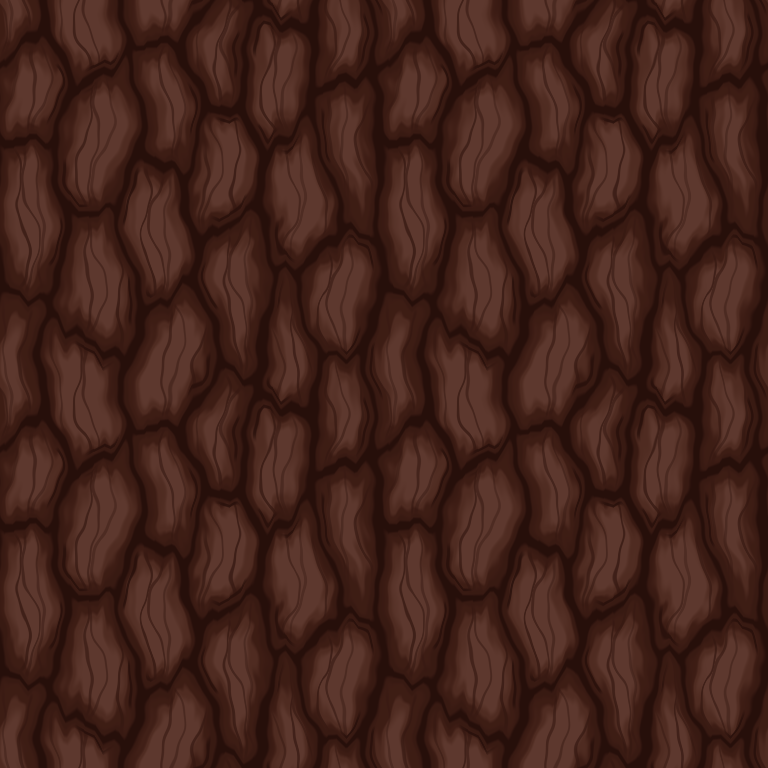
Reproduce this texture procedurally as a Shadertoy shader.

```glsl
// Tree bark: tall staggered plates split by dark jagged cracks, two tiles each way.
// A wrapped cellular grid, warped by layered sines and triangle waves, gives the
// distance to the cracks; that distance drives the painted tones and grain lines.

const float TAU = 6.2832;
const float TILES = 2.0;
const vec2 GRID = vec2(6.0, 3.0);    // plates per tile
const vec3 CRACK = vec3(0.150, 0.058, 0.040);
const vec3 BASE  = vec3(0.240, 0.112, 0.080);
const vec3 MID   = vec3(0.310, 0.170, 0.130);
const vec3 LIGHT = vec3(0.365, 0.220, 0.180);

vec2 hash2(vec2 id) {
    return fract(sin(vec2(dot(id, vec2(127.1, 311.7)), dot(id, vec2(269.5, 183.3)))) * 4375.85);
}

float triangle(float x) { return abs(fract(x) - 0.5) * 4.0 - 1.0; }

// Sways the sides and puts teeth on the plate ends; periodic over one tile.
vec2 warp(vec2 p) {
    float sway = 0.016 * sin(TAU * (2.0 * p.y + p.x))
               + 0.007 * sin(TAU * (5.0 * p.y - 2.0 * p.x))
               + 0.002 * sin(TAU * (13.0 * p.y + 3.0 * p.x));
    float teeth = 0.012 * triangle(11.0 * p.x + p.y) + 0.007 * triangle(19.0 * p.x - 2.0 * p.y);
    return p + vec2(sway, teeth);
}

// Jittered plate centre in grid units, alternate columns staggered.
vec2 plateCentre(vec2 cell) {
    vec2 jitter = hash2(mod(cell, GRID)) - 0.5;
    float stagger = 0.5 * mod(cell.x, 2.0) - 0.25;
    return cell + 0.5 + jitter * vec2(0.62, 0.6) + vec2(0.0, stagger);
}

// Returns the rounded distance to the plate edge, in tile units.
float plateEdge(vec2 p, out vec2 local, out vec2 seed) {
    vec2 q = p * GRID, home = floor(q), nearest = vec2(0.0), owner = home;
    float best = 1e3;
    for (int j = -2; j <= 2; j++)
    for (int i = -2; i <= 2; i++) {
        vec2 cell = home + vec2(i, j);
        vec2 r = plateCentre(cell) - q;
        if (dot(r, r) < best) { best = dot(r, r); nearest = r; owner = cell; }
    }
    const float SHARPNESS = 150.0;
    float sum = 0.0;
    for (int j = -2; j <= 2; j++)
    for (int i = -2; i <= 2; i++) {
        vec2 r = plateCentre(home + vec2(i, j)) - q;
        vec2 across = r - nearest;
        if (dot(across, across) > 1e-4) {
            float d = dot(0.5 * (r + nearest), across) / length(across * GRID);
            sum += exp(-SHARPNESS * d);
        }
    }
    local = -nearest / GRID;
    seed = hash2(mod(owner, GRID) + 17.0);
    return -log(max(sum, 1e-9)) / SHARPNESS;
}

// Coverage of a soft line of given half width.
float stroke(float dist, float halfWidth, float soft) {
    return 1.0 - smoothstep(halfWidth, halfWidth + soft, abs(dist));
}

// Three thin wavy grain lines running along a plate.
float grainLines(vec2 local, vec2 seed, float soft) {
    float ink = 0.0;
    for (int k = 0; k < 3; k++) {
        float s = fract(seed.x * 7.3 + seed.y * 3.1 + float(k) * 0.618);
        float bend = 0.010 * sin(local.y * (14.0 + 12.0 * s) + s * TAU);
        float x = (float(k) - 1.0) * 0.036 + (s - 0.5) * 0.03 + bend;
        float taper = 0.0005 + 0.0018 * (0.5 + 0.5 * cos(local.y * 18.0 + s * 9.0));
        ink = max(ink, stroke(local.x - x, taper, soft) * (0.5 + 0.5 * s));
    }
    return ink;
}

void mainImage(out vec4 fragColor, in vec2 fragCoord) {
    vec2 p = fract(fragCoord / iResolution.xy * TILES);
    float soft = max(0.002, 1.5 * TILES / iResolution.y);
    vec2 local, seed;
    float edge = plateEdge(warp(p), local, seed);

    // Brush streaks along the plate, and a brightness offset for each plate
    float streaks = 0.005 * sin(local.x * 190.0 + 3.0 * sin(local.y * 14.0 + seed.x * TAU))
                  + 0.004 * sin(local.x * 83.0 - local.y * 21.0 + seed.y * TAU);
    float lift = edge + streaks + (seed.x - 0.5) * 0.016 - 0.12 * max(0.0, abs(local.y) - 0.08);

    // Cracks, shaded skirt, then raised wood
    float crackWidth = 0.009 + 0.003 * sin(TAU * (3.0 * p.x + 2.0 * p.y));
    vec3 skirt = mix(CRACK, BASE, 0.78 + 0.22 * smoothstep(0.014, 0.026, edge + streaks * 0.5));
    vec3 color = mix(CRACK, skirt, smoothstep(crackWidth - soft, crackWidth + soft, edge));
    color = mix(color, MID, smoothstep(0.024, 0.038, lift));
    color = mix(color, LIGHT, smoothstep(0.040, 0.060, lift));

    // Grain, and partial side splits that follow the crack
    float grain = grainLines(local, seed, soft) * smoothstep(0.012, 0.030, edge);
    color = mix(color, mix(BASE, CRACK, 0.4), 0.75 * grain);
    float side = smoothstep(0.0, 0.03, local.x * (seed.y > 0.5 ? 1.0 : -1.0));
    float gap = smoothstep(0.1, 0.6, sin(local.y * 20.0 + seed.x * TAU));
    color = mix(color, CRACK, 0.8 * side * gap * stroke(edge - 0.023, 0.0015, soft));

    fragColor = vec4(color, 1.0);
}
```
